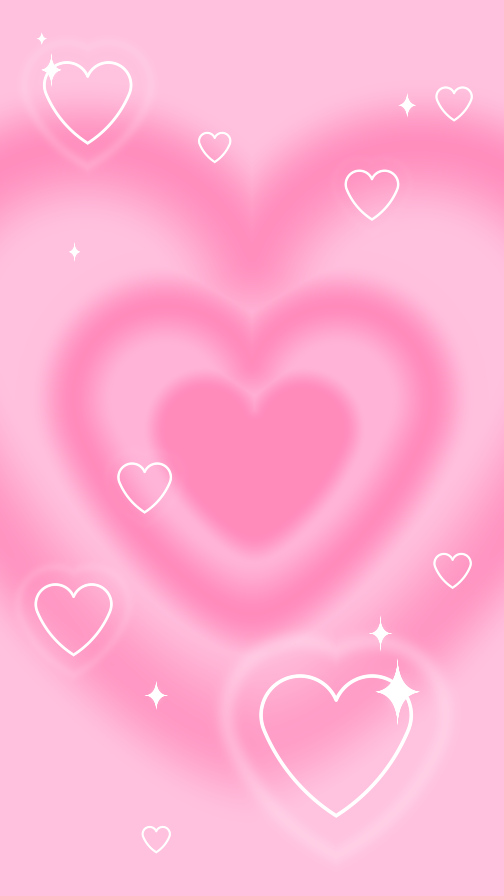
Write a Shadertoy shader that draws this background.

```glsl
// Nested blurred pink hearts with thin white heart outlines, halos and sparkles.
#define BLUSH vec3(1.00, 0.755, 0.87)
#define PETAL vec3(1.00, 0.705, 0.845)
#define ROSE vec3(1.00, 0.545, 0.735)
#define HALO_TINT vec3(1.00, 0.90, 0.95)
#define TIP_SOFTNESS 0.2
#define CORE_BLUR 0.024
#define HALO_OFFSET 0.46
#define HALO_WIDTH 0.13
#define STAR_SLIMNESS 0.7

// Signed distance to a heart of half width `size`, centred between its lobes.
// `soft` rounds the lower tip.
float heart(vec2 p, vec2 center, float size, float soft) {
    const vec2 lobe = vec2(0.48, 0.0);
    const vec2 notch = vec2(0.0, 0.2);
    const vec2 sideCenter = vec2(-1.33, 0.754);
    p = (p - center) / size;
    float rounding = soft * smoothstep(0.0, 1.0, -p.y);
    p.x = sqrt(p.x * p.x + rounding * rounding);

    // The line from the notch through the lobe centre parts lobe from side.
    bool below = dot(p - lobe, vec2(5.0, 12.0)) < 0.0;
    float side = max(length(p - sideCenter) - 2.481, -length(p - notch));
    float top = length(p - lobe) - 0.52;
    return size * (below ? side : top);
}

// Soft ridge along d = 0 with separate falloffs on each side.
float ridge(float d, float inner, float outer) {
    return 1.0 - smoothstep(0.0, 1.0, d < 0.0 ? -d / inner : d / outer);
}

vec3 nestedHearts(vec2 p) {
    float core = heart(p, vec2(0.505, 0.926), 0.201, TIP_SOFTNESS);
    float middle = heart(p, vec2(0.5, 0.986), 0.355, TIP_SOFTNESS);
    float large = heart(p, vec2(0.5, 1.132), 0.69, TIP_SOFTNESS);

    float largeTone = ridge(large, 0.17, 0.13) * mix(0.75, 0.95, smoothstep(0.3, 1.2, p.y));
    float middleTone = ridge(middle, 0.085, 0.085);
    float coreTone = 1.0 - smoothstep(-CORE_BLUR, CORE_BLUR, core);

    vec3 base = mix(PETAL, BLUSH, smoothstep(-0.08, 0.12, middle));
    return mix(base, ROSE, max(coreTone, max(middleTone, largeTone)));
}

// White outline in x, surrounding halo in y.
vec2 outlinedHeart(vec2 p, vec3 place, float pixel) {
    float size = place.z;
    float d = heart(p, place.xy, size, 0.0);
    float halfStroke = 0.0018 + 0.012 * size;
    float line = 1.0 - smoothstep(-0.6 * pixel, 0.6 * pixel, abs(d) - halfStroke);
    float offset = (d / size - HALO_OFFSET) / HALO_WIDTH;
    float strength = 2.4 * size * smoothstep(0.03, 0.09, size);
    float halo = exp(-offset * offset) + 0.2 * (1.0 - smoothstep(0.0, HALO_OFFSET, d / size));
    return vec2(line, halo * strength);
}

// Four pointed star with concave sides and a faint bloom.
float sparkle(vec2 p, vec3 place, float pixel) {
    vec2 q = abs(p - place.xy) / (place.z * vec2(STAR_SLIMNESS, 1.0));
    float edge = pixel / place.z;
    float reach = sqrt(q.x) + sqrt(q.y);
    float shape = 1.0 - smoothstep(1.0 - edge, 1.0 + edge, reach);
    return max(shape, 0.4 * exp(-9.0 * dot(q, q)));
}

void mainImage(out vec4 fragColor, in vec2 fragCoord) {
    // Canvas units: width 1, height 16/9.
    vec2 p = fragCoord / iResolution.xy * vec2(1.0, 16.0 / 9.0);
    float pixel = 1.0 / iResolution.x;

    // Each place holds a centre and a size.
    vec3 hearts[9] = vec3[9](
        vec3(0.174, 1.609, 0.086), vec3(0.426, 1.498, 0.031),
        vec3(0.738, 1.412, 0.052), vec3(0.901, 1.586, 0.035),
        vec3(0.287, 0.831, 0.052), vec3(0.898, 0.660, 0.036),
        vec3(0.146, 0.579, 0.075), vec3(0.667, 0.359, 0.149),
        vec3(0.310, 0.123, 0.027));
    vec3 stars[7] = vec3[7](
        vec3(0.102, 1.639, 0.037), vec3(0.083, 1.701, 0.018),
        vec3(0.808, 1.569, 0.031), vec3(0.148, 1.278, 0.022),
        vec3(0.755, 0.521, 0.036), vec3(0.310, 0.398, 0.036),
        vec3(0.789, 0.405, 0.075));

    vec3 color = nestedHearts(p);
    float white = 0.0;
    for (int i = 0; i < 9; i++) {
        vec2 marks = outlinedHeart(p, hearts[i], pixel);
        color = mix(color, HALO_TINT, marks.y);
        white = max(white, marks.x);
    }
    for (int i = 0; i < 7; i++) {
        white = max(white, sparkle(p, stars[i], pixel));
    }
    fragColor = vec4(mix(color, vec3(1.0), white), 1.0);
}
```
